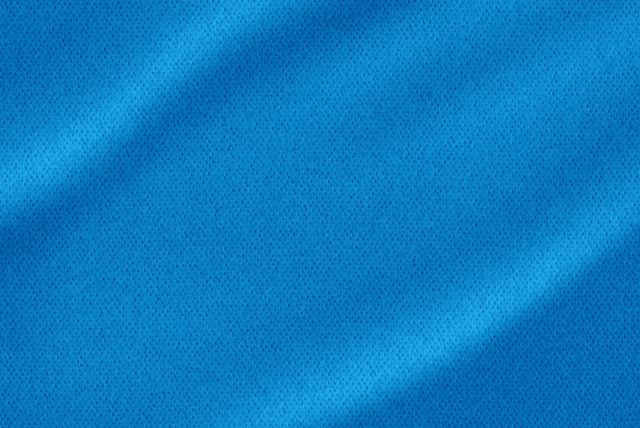
Write a Shadertoy shader that draws this texture.

```glsl
// Blue sports mesh: a staggered lattice of tiny knit holes, about 108 across and 104 rows
// down, shaded by soft diagonal folds. Jittered cells give the holes and the yarn flecks;
// Gaussian bands along curves give the folds.

vec2 hash2(vec2 p) {
    vec3 h = fract(vec3(p.xyx) * vec3(0.1031, 0.1030, 0.0973));
    h += dot(h, h.yzx + 33.33);
    return fract((h.xx + h.yz) * h.zy);
}

// Staggered cellular noise: offset to the nearest point (in cells) and its random value.
vec3 staggeredCell(vec2 p, float jitter, vec2 cellShape) {
    vec3 nearest = vec3(9.0, 9.0, 0.0);
    float row = floor(p.y);
    for (int j = -1; j <= 1; j++) {
        float r = row + float(j);
        float shift = 0.5 * mod(r, 2.0);
        for (int i = -1; i <= 1; i++) {
            vec2 id = vec2(floor(p.x - shift) + float(i), r);
            vec2 rnd = hash2(id + 7.0);
            vec2 center = id + vec2(shift, 0.0) + 0.5 + jitter * (rnd - 0.5);
            vec2 d = p - center;
            if (length(d * cellShape) < length(nearest.xy * cellShape))
                nearest = vec3(d, fract(rnd.x * 7.0 + rnd.y * 3.0));
        }
    }
    return nearest;
}

float band(float offset, float width) {
    return exp(-offset * offset / (width * width));
}

// Brightness of the draped cloth, about 0.55 where it lies flat.
float foldShade(vec2 p) {
    float shade = 0.55;

    // Upper left fold: broad ridge with a shadow beneath it
    float upper = p.y - 0.56 - 0.71 * p.x + 0.02 * sin(p.x * 9.0);
    shade += 0.36 * band(upper, 0.075) - 0.26 * band(upper + 0.135, 0.075);
    shade -= 0.20 * smoothstep(0.08, 0.30, upper);

    // Lower right fold: curved ridge falling off sharply into shade
    float d = p.x - 0.6;
    float lower = p.y - 0.01 - 0.30 * d - 0.32 * d * abs(d);
    float along = smoothstep(-0.25, 0.15, d);
    float width = lower > 0.0 ? 0.09 : 0.05;
    shade += along * 0.38 * band(lower, width) * (1.0 - 0.45 * smoothstep(0.65, 0.9, d));
    shade -= along * 0.23 * smoothstep(-0.03, -0.10, lower);
    shade -= 0.13 * along * band(lower - 0.19, 0.08);

    // Faint creases in the upper right
    float crease = p.y - 0.55 * p.x;
    float right = smoothstep(0.55, 0.95, p.x) * smoothstep(0.40, 0.75, p.y);
    shade += right * (0.16 * band(crease - 0.37, 0.06) + 0.13 * band(crease - 0.10, 0.07)
                    - 0.16 * band(crease - 0.50, 0.06) - 0.08 * band(crease - 0.23, 0.05));

    // Gentle undulation and darker left edge
    shade += 0.03 * sin(7.0 * p.x - 11.0 * p.y + 2.0 * sin(4.0 * p.x + 3.0 * p.y));
    shade -= 0.14 * smoothstep(0.20, 0.0, p.x) * band(p.y - 0.30, 0.25);
    shade -= 0.12 * smoothstep(0.15, 0.0, p.y) * smoothstep(0.5, 0.1, p.x);
    return shade;
}

void mainImage(out vec4 fragColor, in vec2 fragCoord) {
    vec2 p = fragCoord / iResolution.y;
    float pixel = 1.0 / iResolution.y;
    float shade = foldShade(p);

    // Knit lattice, gently stretched by the drape
    vec2 stretched = p + 0.004 * sin(p.yx * vec2(7.0, 5.0) + vec2(0.0, 1.0));
    vec2 latticeScale = vec2(72.0, 104.0);
    vec3 hole = staggeredCell(stretched * latticeScale, 0.28, 1.0 / latticeScale);
    vec2 q = hole.xy / latticeScale;
    q.x += 0.25 * q.y;

    // Pierced hole, with a lit strand to its upper left
    float edge = 0.0011 + 0.4 * pixel;
    float radius = 0.0020 + 0.0009 * hole.z;
    float pit = 1.0 - smoothstep(radius - edge, radius + edge, length(q * vec2(1.15, 0.9)));
    float strand = band(length((q - vec2(-0.0036, 0.0020)) * vec2(1.3, 0.7)), 0.0024);
    shade -= pit * mix(0.28, 0.52, hole.z);
    shade += 0.20 * strand * (0.5 + hole.z);

    // Irregular yarn flecks and blotchy wear
    vec2 fiberScale = vec2(150.0, 115.0);
    vec3 fiber = staggeredCell(p * fiberScale, 0.9, 1.0 / fiberScale);
    shade += 0.28 * (fiber.z - 0.5) * smoothstep(0.8, 0.1, length(fiber.xy));
    vec3 blotch = staggeredCell(p * 23.0, 0.9, vec2(1.0));
    shade += 0.06 * (blotch.z - 0.5) * smoothstep(0.8, 0.0, length(blotch.xy));

    // Deep blue through mid blue to the lit crest
    float tone = clamp(0.84 + 1.75 * (shade - 0.55), -0.25, 1.05);
    vec3 color = mix(vec3(0.0, 0.35, 0.625), vec3(0.05, 0.53, 0.795), tone);
    color = mix(color, vec3(0.14, 0.69, 0.93), smoothstep(0.62, 1.15, shade));
    fragColor = vec4(max(color, 0.0), 1.0);
}
```
